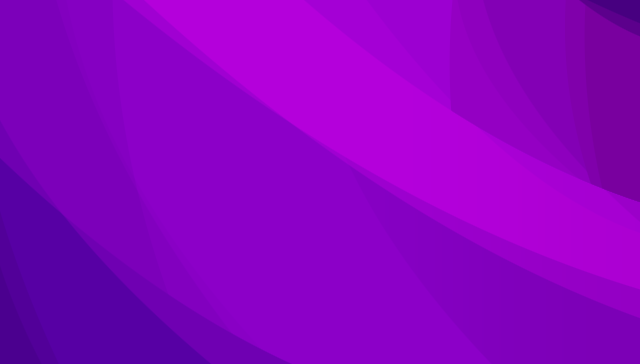
This background is drawn by a Shadertoy shader. Its source:

```glsl
// Parabola through three points, each given as (parameter, value)
float arc(float t, vec2 a, vec2 b, vec2 c) {
    float slopeAB = (b.y - a.y) / (b.x - a.x);
    float slopeBC = (c.y - b.y) / (c.x - b.x);
    float bend = (slopeBC - slopeAB) / (c.x - a.x);
    return a.y + (t - a.x) * (slopeAB + bend * (t - b.x));
}

// Smooth coverage of the positive side of an edge
float cover(float d) {
    return clamp(d / fwidth(d) + 0.5, 0.0, 1.0);
}

// Coverage above an arc y(x)
float above(vec2 uv, vec2 a, vec2 b, vec2 c) {
    return cover(uv.y - arc(uv.x, a, b, c));
}

// Coverage to the right of an arc x(y)
float rightOf(vec2 uv, vec2 a, vec2 b, vec2 c) {
    return cover(uv.x - arc(uv.y, a, b, c));
}

// Violet body with its translucent left folds and shaded right side
vec3 bodyColor(vec2 uv) {
    vec3 violet = vec3(0.548, 0.0, 0.785);
    vec3 leftShade = vec3(0.485, 0.0, 0.728);
    vec3 rightShade = mix(vec3(0.525, 0.0, 0.765), vec3(0.485, 0.0, 0.715),
                          smoothstep(0.55, 1.0, uv.x));
    float wideFold = 1.0 - rightOf(uv, vec2(1.0, 0.088), vec2(0.475, 0.215), vec2(0.0, 0.40));
    float softFold = 1.0 - rightOf(uv, vec2(1.0, 0.104), vec2(0.475, 0.222), vec2(0.0, 0.43));
    float tallFold = 1.0 - rightOf(uv, vec2(1.0, 0.176), vec2(0.475, 0.215), vec2(0.0, 0.306));
    float rightFold = rightOf(uv, vec2(1.0, 0.475), vec2(0.54, 0.547), vec2(0.0, 0.768));
    vec3 col = mix(violet, rightShade, rightFold);
    return mix(col, leftShade, 0.4 * wideFold + 0.2 * softFold + 0.4 * tallFold);
}

// Indigo corner at the lower left
vec3 addIndigo(vec3 col, vec2 uv) {
    float shallow = 1.0 - above(uv, vec2(0.0, 0.566), vec2(0.098, 0.411), vec2(0.456, 0.0));
    float steep = 1.0 - rightOf(uv, vec2(0.67, 0.0), vec2(0.411, 0.098), vec2(0.0, 0.33));
    float outer = 1.0 - rightOf(uv, vec2(0.42, 0.0), vec2(0.2, 0.043), vec2(0.0, 0.092));
    float inner = 1.0 - rightOf(uv, vec2(0.27, 0.0), vec2(0.13, 0.03), vec2(0.0, 0.065));
    col = mix(col, vec3(0.435, 0.0, 0.70), max(shallow, steep));
    col = mix(col, vec3(0.34, 0.0, 0.645), shallow * steep);
    col = mix(col, vec3(0.32, 0.0, 0.60), outer);
    return mix(col, vec3(0.295, 0.0, 0.56), inner);
}

// Magenta band with the stacked purple sheets above it
vec3 bandColor(vec2 uv) {
    vec3 col = mix(vec3(0.705, 0.0, 0.86), vec3(0.675, 0.0, 0.825),
                   smoothstep(0.6, 1.0, uv.x));
    float sheet = above(uv, vec2(0.475, 1.0), vec2(0.729, 0.67), vec2(1.0, 0.445));
    float second = above(uv, vec2(0.573, 1.0), vec2(0.729, 0.68), vec2(1.0, 0.36));
    float third = rightOf(uv, vec2(1.0, 0.715), vec2(0.73, 0.785), vec2(0.38, 1.0));
    float fourth = rightOf(uv, vec2(1.0, 0.755), vec2(0.566, 0.898), vec2(0.39, 1.0));
    float fifth = rightOf(uv, vec2(1.0, 0.884), vec2(0.77, 0.888), vec2(0.566, 0.911));
    float sixth = rightOf(uv, vec2(1.0, 0.915), vec2(0.73, 0.918), vec2(0.49, 0.94));
    float upright = rightOf(uv, vec2(1.0, 0.707), vec2(0.77, 0.703), vec2(0.5, 0.718));
    col = mix(col, vec3(0.645, 0.0, 0.835), sheet);
    col = mix(col, vec3(0.61, 0.0, 0.82), second * mix(0.4, 1.0, sheet));
    col = mix(col, vec3(0.58, 0.0, 0.765), upright * sheet);
    col = mix(col, vec3(0.555, 0.0, 0.745), third * sheet);
    col = mix(col, vec3(0.515, 0.0, 0.71), fourth * mix(0.3, 1.0, sheet));
    col = mix(col, vec3(0.50, 0.0, 0.67), fifth * sheet);
    return mix(col, vec3(0.475, 0.0, 0.625), sixth * sheet);
}

// Dark corner at the upper right
vec3 addCorner(vec3 col, vec2 uv) {
    float rim = above(uv, vec2(0.905, 1.0), vec2(0.95, 0.945), vec2(1.0, 0.90));
    float core = above(uv, vec2(0.918, 1.0), vec2(0.96, 0.966), vec2(1.0, 0.936));
    col = mix(col, vec3(0.36, 0.0, 0.55), rim);
    return mix(col, vec3(0.28, 0.0, 0.50), core);
}

void mainImage(out vec4 fragColor, in vec2 fragCoord) {
    vec2 uv = fragCoord / iResolution.xy;
    vec3 body = addIndigo(bodyColor(uv), uv);
    vec3 band = addCorner(bandColor(uv), uv);

    // Two crossing lower edges leave a half-lit sliver between them
    float upperEdge = above(uv, vec2(0.193, 1.0), vec2(0.45, 0.667), vec2(1.0, 0.205));
    float lowerEdge = above(uv, vec2(0.225, 1.0), vec2(0.45, 0.668), vec2(1.0, 0.126));
    float bandCover = 0.5 * (upperEdge + lowerEdge);
    fragColor = vec4(mix(body, band, bandCover), 1.0);
}
```
